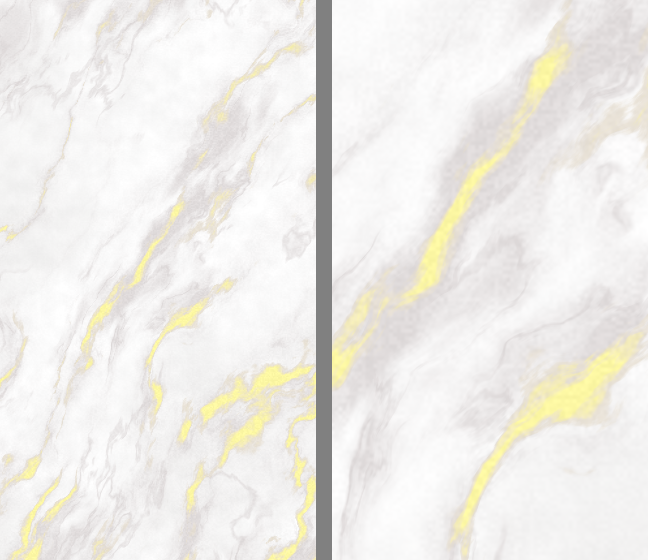
Left, the full canvas; right, a detail of the centre.
Write a Shadertoy shader that draws this texture.

```glsl
// White marble with diagonal smoky grey veins and flecked gold cores.
// Bent parallel veins are summed in a loop in a frame turned along the grain;
// stretched fractal noise frays them and adds smoke and hairline cracks.

float hash(vec2 p) {
    return fract(sin(dot(p, vec2(127.1, 311.7))) * 43758.5453);
}

float noise(vec2 p) {
    vec2 cell = floor(p), f = fract(p);
    f = f * f * (3.0 - 2.0 * f);
    return mix(mix(hash(cell), hash(cell + vec2(1, 0)), f.x),
               mix(hash(cell + vec2(0, 1)), hash(cell + vec2(1, 1)), f.x), f.y);
}

float fbm(vec2 p) {
    float sum = 0.0, amp = 0.5;
    for (int i = 0; i < 6; i++) {
        sum += amp * noise(p);
        p = mat2(1.6, 1.2, -1.2, 1.6) * p + 17.3;
        amp *= 0.52;
    }
    return sum / 1.021;
}

// Thin bright lines along the middle level of the noise
float cracks(vec2 p, float width) {
    return 1.0 - smoothstep(0.0, width, abs(fbm(p) - 0.5));
}

void mainImage(out vec4 fragColor, in vec2 fragCoord) {
    vec2 p = fragCoord / iResolution.y;

    // Frame of the grain: across and along the veins
    float across = dot(p, vec2(0.82, -0.57));
    float along = dot(p, vec2(0.57, 0.82));
    float bend = 0.22 * (fbm(p * 3.0 + 4.0) - 0.5);
    float fray = 0.07 * (fbm(vec2(across * 32.0, along * 13.0)) - 0.5);
    vec2 grain = vec2(across + bend, along);

    // Main veins: a core band and a soft halo
    float core = 0.0, halo = 0.0;
    float bulge = exp(-30.0 * dot(p - vec2(0.34, 0.32), p - vec2(0.34, 0.32)));
    for (int i = 0; i < 12; i++) {
        float id = float(i);
        float center = -0.5 + 0.085 * id + 0.04 * (hash(vec2(id, 3.0)) - 0.5);
        float sway = 0.09 * (noise(vec2(along * 3.5, id * 7.0 + 20.0)) - 0.5);
        float d = abs(across + bend + fray + sway - center);
        float width = mix(0.004, 0.019, noise(vec2(along * 5.0, id * 5.3)));
        width *= mix(0.5, 1.1, smoothstep(-0.4, 0.15, across)) + 0.5 * bulge;
        float presence = smoothstep(0.2, 0.6, noise(vec2(along * 4.0 + 9.0, id * 9.1 + 40.0)));
        core = max(core, presence * exp(-d * d / (width * width)));
        halo = max(halo, (0.25 + 0.75 * presence) * exp(-d / (2.2 * width)));
    }

    // Clouded white ground with fine mottling
    float cloud = smoothstep(0.32, 0.62, fbm(p * 3.5 + 31.0));
    vec3 color = mix(vec3(0.950, 0.948, 0.946), vec3(0.992), cloud);
    color += 0.05 * (fbm(p * 45.0 + 8.0) - 0.5);

    // Frayed smoke and broken cracks, coarse and fine
    float wisps = fbm(grain * vec2(38.0, 14.0) + 61.0) - 0.5;
    float smoke = smoothstep(0.48, 0.74, fbm(grain * vec2(9.0, 3.5) + 11.0) + 0.35 * wisps);
    float crack = cracks(grain * vec2(12.0, 4.5) + 53.0, 0.035);
    crack *= smoothstep(0.35, 0.62, noise(p * 7.0 + 70.0));
    float hairs = cracks(grain * vec2(30.0, 11.0) + 27.0, 0.05);
    hairs *= smoothstep(0.15, 0.6, halo + smoke);
    float grey = halo * (0.55 + 1.6 * wisps) + 0.7 * smoke + 0.6 * crack + 0.35 * hairs;
    color = mix(color, vec3(0.878, 0.860, 0.860), clamp(grey, 0.0, 1.0));

    // Gold: strands and flecks in a dull tan fringe, richer low and right
    float streak = fbm(grain * vec2(75.0, 24.0) + 90.0) - 0.5;
    float richness = mix(0.6, 1.0, 1.0 - smoothstep(0.5, 0.95, p.y));
    richness *= mix(0.75, 1.0, smoothstep(-0.35, 0.1, across));
    float region = smoothstep(-0.05, 0.2, across);
    float ore = 0.72 * core + halo * (0.1 + 3.0 * streak + 0.35 * crack * region);
    ore *= richness;
    color = mix(color, vec3(0.905, 0.875, 0.825), 0.85 * smoothstep(0.2, 0.42, ore));
    color = mix(color, vec3(0.950, 0.918, 0.740), smoothstep(0.42, 0.65, ore));
    color = mix(color, vec3(0.990, 0.970, 0.640), smoothstep(0.62, 0.95, ore));

    // Mineral speckle, strongest in the veins
    float speckle = noise(p * 430.0) - 0.5;
    color += speckle * (0.010 + 0.035 * clamp(0.7 * grey + halo, 0.0, 1.0));

    fragColor = vec4(clamp(color, 0.0, 1.0), 1.0);
}
```
